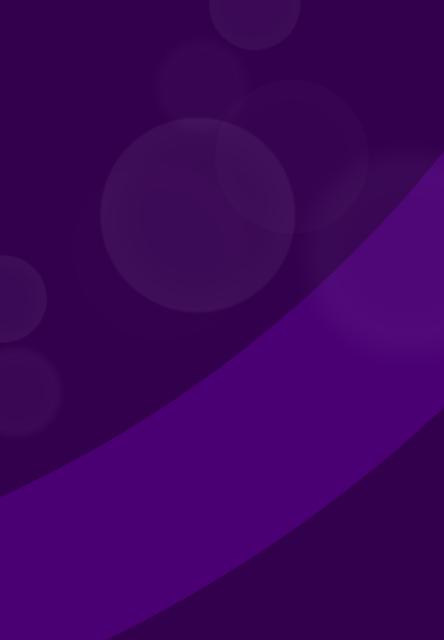
Give the GLSL for this background, as a Shadertoy shader.

```glsl
// A deep violet ground crossed by a curved band, with pale bokeh discs on top.
// The band is the ring between two concentric circles; each disc is a
// distance-based veil of light with its own softness and a brighter rim.

// Coverage of a disc: faint in the middle, brighter towards the rim.
float bokeh(vec2 p, vec2 centre, float radius, float softness) {
    float d = length(p - centre);
    float body = 1.0 - smoothstep(radius - softness, radius + softness, d);
    float rim = smoothstep(0.55, 1.0, d / radius);
    return body * (0.82 + 0.28 * rim);
}

void mainImage(out vec4 fragColor, in vec2 fragCoord) {
    // Units of the canvas height
    vec2 p = fragCoord / iResolution.y;
    float pixel = 1.0 / iResolution.y;

    // Curved band between two arcs
    float ringDist = length(p - vec2(-0.782, 1.941));
    float bandDist = abs(ringDist - 2.0238) - 0.1362;
    float band = 1.0 - smoothstep(-0.7 * pixel, 0.7 * pixel, bandDist);
    vec3 ground = vec3(0.200, 0.0, 0.307);
    vec3 violet = vec3(0.290, 0.0, 0.450);
    vec3 color = mix(ground, violet, band);

    // Discs: centre, radius, edge softness
    vec4 discs[8] = vec4[8](
        vec4(0.309, 0.664, 0.152, 0.003),
        vec4(0.398, 0.993, 0.071, 0.002),
        vec4(0.315, 0.866, 0.069, 0.014),
        vec4(0.456, 0.755, 0.120, 0.002),
        vec4(0.005, 0.533, 0.068, 0.002),
        vec4(0.026, 0.387, 0.068, 0.011),
        vec4(0.638, 0.603, 0.153, 0.034),
        vec4(0.254, 0.609, 0.137, 0.012));
    float strength[8] = float[8](0.052, 0.048, 0.024, 0.016, 0.052, 0.038, 0.038, 0.006);

    // Lay each disc over the last as a pale veil
    vec3 veil = vec3(0.98, 0.92, 1.0);
    for (int i = 0; i < 8; i++) {
        float softness = max(discs[i].w, pixel);
        float cover = bokeh(p, discs[i].xy, discs[i].z, softness);
        color = mix(color, veil, strength[i] * cover);
    }

    fragColor = vec4(color, 1.0);
}
```
